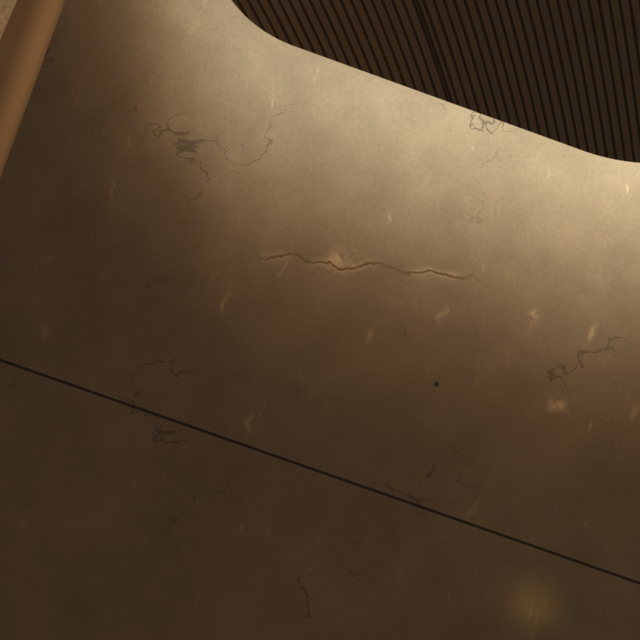
Reproduce this texture procedurally as a WebGL 1 fragment shader.

```glsl
precision highp float;
uniform vec2 u_resolution;

vec2 hash2(vec2 c) {
  vec3 q = fract(vec3(c.xyx) * vec3(0.1031, 0.103, 0.0973));
  q += dot(q, q.yzx + 33.33);
  return fract((q.xx + q.yz) * q.zy);
}

float gradDot(vec2 cell, vec2 corner, vec2 f) {
  return dot(hash2(cell + corner) * 2.0 - 1.0, f - corner);
}

float gradientNoise(vec2 p) {
  vec2 i = floor(p), f = p - i;
  vec2 w = f * f * f * (f * (f * 6.0 - 15.0) + 10.0);
  vec2 e = vec2(1.0, 0.0);
  return mix(mix(gradDot(i, e.yy, f), gradDot(i, e.xy, f), w.x),
             mix(gradDot(i, e.yx, f), gradDot(i, e.xx, f), w.x), w.y);
}

float fbm(vec2 p) {
  float sum = 0.0, amp = 1.0;
  for (int i = 0; i < 5; i++) {
    sum += amp * gradientNoise(p);
    p = mat2(1.6, 1.2, -1.2, 1.6) * p + 7.3;
    amp *= 0.55;
  }
  return sum;
}

float smoothMax(float a, float b, float k) {
  float h = max(k - abs(a - b), 0.0) / k;
  return max(a, b) + h * h * k * 0.25;
}

// Signed distance to the round-cornered ribbed panel
float panelDistance(vec2 p) {
  float lower = (0.932 - 0.362 * (p.x - 0.449) - p.y) / 1.0635;
  float left = dot(p - vec2(0.36, 1.0), vec2(-0.86, -0.5));
  return smoothMax(smoothMax(lower, left, 0.05), 0.745 - p.y, 0.02);
}

float spot(vec2 p, vec2 center, vec2 radius) {
  vec2 q = (p - center) / radius;
  return exp(-dot(q, q));
}

// Short pale mineral marks, one per grid cell
float flecks(vec2 p, float scale) {
  vec2 g = p * scale;
  float sum = 0.0;
  for (int j = -1; j <= 1; j++) {
    for (int i = -1; i <= 1; i++) {
      vec2 cell = floor(g) + vec2(float(i), float(j));
      vec2 rnd = hash2(cell + scale);
      vec2 q = g - cell - hash2(cell + 41.0);
      q.x -= q.y * (rnd.x - 0.3) * 0.9 + 0.12 * gradientNoise(g * 5.0);
      sum += smoothstep(0.5, 1.0, rnd.y) * spot(q, vec2(0.0), vec2(0.035, 0.07 + 0.14 * rnd.x));
    }
  }
  return sum;
}

vec3 stone(vec2 p, float d, float px) {
  float cloud = fbm(p * 3.5 + 2.0);
  float mottle = fbm(p * 13.0 + 9.0);

  // Light spilling from under the panel
  float reach = max(d, 0.0) + 0.8 * max(0.36 - p.x, 0.0) + 0.035 * cloud;
  float glow = exp(-pow(max(reach, 0.0) / 0.29, 1.9)) * mix(0.85, 1.0, smoothstep(0.25, 0.6, p.x));
  vec3 col = vec3(0.24, 0.18, 0.122) * mix(0.93, 1.04, p.x);
  col += vec3(0.54, 0.51, 0.42) * pow(vec3(glow), vec3(1.0, 1.15, 1.3));
  col += vec3(0.09, 0.07, 0.025) * spot(p, vec2(0.833, 0.052), vec2(0.045, 0.04));
  col *= 1.0 + 0.12 * cloud + 0.09 * mottle + 0.06 * gradientNoise(p * 170.0);

  // Fine wandering veins
  vec2 warp = p + 0.05 * vec2(mottle, cloud);
  float ridge = abs(fbm(warp * vec2(3.0, 4.5) + 17.0));
  float patches = smoothstep(0.0, 0.35, gradientNoise(p * 6.0 + 5.0));
  col *= 1.0 - 0.22 * patches * (1.0 - smoothstep(0.0, 0.018, ridge));
  col *= 1.0 + 0.3 * (flecks(p, 9.0) + 0.7 * flecks(p + 3.0, 17.0)) * smoothstep(-0.3, 0.4, mottle);

  // Long broken vein with pale borders
  float along = smoothstep(0.37, 0.45, p.x) * (1.0 - smoothstep(0.7, 0.79, p.x));
  float off = p.y - 0.602 + 0.1 * (p.x - 0.39) - 0.022 * fbm(p * vec2(15.0, 8.0));
  float broken = smoothstep(-0.25, 0.25, gradientNoise(p * 20.0));
  col *= 1.0 + along * 0.2 * exp(-pow(off / 0.008, 2.0)) * broken;
  col *= 1.0 - along * vec3(0.32, 0.4, 0.5) * exp(-pow(off / 0.0022, 2.0)) * (0.4 + 0.6 * broken);

  // Pale chips and a dark pit
  float chips = spot(p, vec2(0.535, 0.597), vec2(0.022, 0.012)) + spot(p, vec2(0.873, 0.366), vec2(0.02, 0.011));
  chips += spot(p, vec2(0.835, 0.506), vec2(0.007, 0.011)) + spot(p - vec2(0.4 * (p.y - 0.483), 0.0), vec2(0.926, 0.483), vec2(0.006, 0.015));
  col *= 1.0 + 0.4 * chips * smoothstep(-0.3, 0.35, fbm(p * 45.0));
  col *= 1.0 - 0.7 * spot(p, vec2(0.682, 0.4), vec2(0.003));

  // Slab joint
  float joint = abs(p.y - 0.4375 + 0.349 * p.x) / 1.059;
  return col * (1.0 - 0.55 * (1.0 - smoothstep(0.0008, 0.0018 + px, joint)));
}

vec3 ribs(vec2 p, float px) {
  float across = p.x - (1.0 - p.y) * (0.8 - 0.65 * p.x);
  float wave = abs(fract(across * 62.0) - 0.5) * 2.0;
  float groove = smoothstep(0.6 - 62.0 * px, 0.8 + 62.0 * px, wave);
  vec3 wood = mix(vec3(0.225, 0.155, 0.098), vec3(0.185, 0.135, 0.088), smoothstep(0.4, 0.9, p.x));
  wood *= 1.0 + 0.12 * gradientNoise(vec2(across * 250.0, p.y * 12.0));
  wood *= 1.0 - 0.5 * groove;
  return wood * (1.0 - 0.5 * (1.0 - smoothstep(0.001, 0.003 + px, abs(across - 0.651))));
}

void main() {
  vec2 p = gl_FragCoord.xy / u_resolution;
  float px = 1.0 / min(u_resolution.x, u_resolution.y);
  float d = panelDistance(p);
  vec3 col = stone(p, d, px);

  // Slanted trim at the upper left
  float trim = p.x - 0.102 + 0.365 * (1.0 - p.y);
  vec3 tan = mix(vec3(0.32, 0.22, 0.135), vec3(0.47, 0.33, 0.2), smoothstep(-0.06, -0.015, trim));
  tan *= 0.9 + 0.1 * smoothstep(0.72, 0.95, p.y) - 0.15 * smoothstep(-0.012, 0.0, trim);
  float inner = p.x - 0.027 + 0.43 * (1.0 - p.y);
  vec3 side = vec3(0.48, 0.37, 0.25) * (1.0 + 0.2 * gradientNoise(p * 130.0));
  tan = mix(side, tan, smoothstep(-px, px, inner));
  col = mix(tan, col, smoothstep(-px, px, trim));

  col = mix(ribs(p, px), col, smoothstep(-px, px, d));
  gl_FragColor = vec4(clamp(col, 0.0, 1.0), 1.0);
}
```
